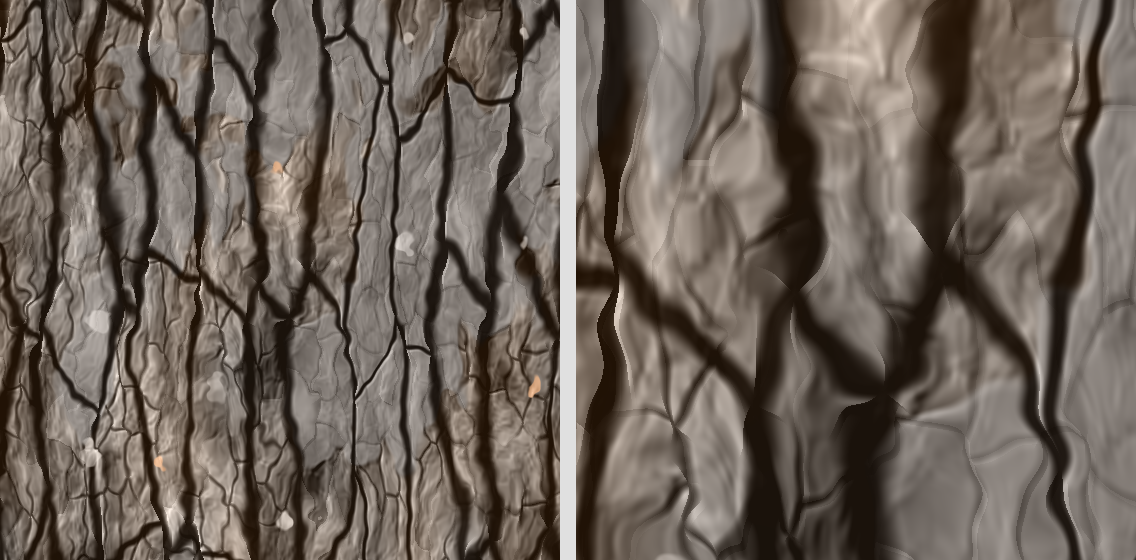
Left: the whole. Right: its middle third, enlarged.
Reproduce this texture procedurally as a three.js fragment shader.

```glsl
// Weathered tree bark: upright ridges, dark furrows, flaking plates and pale chips.
varying vec2 vUv;

// Sizes, in cells or waves per canvas
const vec2 RIDGE_SCALE = vec2(11.0, 2.3);
const vec2 FLAKE_SCALE = vec2(27.0, 10.0);
const vec2 PLATE_SCALE = vec2(7.0, 3.2);
const vec2 FIBRE_SCALE = vec2(65.0, 13.0);
const vec2 GRAIN_SCALE = vec2(48.0, 25.0);
const vec2 CHIP_SCALE = vec2(9.0, 8.0);

// Widths in canvas units, and strengths
const float FURROW_WIDTH = 0.017;
const float CRACK_WIDTH = 0.006;
const float FURROW_DARKNESS = 0.82;
const float CRACK_DARKNESS = 0.55;
const float RELIEF = 0.55;
const vec2 LIGHT_STEP = vec2(-0.0030, 0.0036);
const float CHIP_CHANCE = 0.13;
const float ORANGE_SHARE = 0.25;

// Brightness, and colour offsets added to it
const float BASE_LIGHT = 0.45;
const float PLATE_LIGHT = 0.52;
const float CHIP_LIGHT = 0.73;
const vec3 BROWN_TINT = vec3(0.048, 0.0, -0.042);
const vec3 GREY_TINT = vec3(0.028, 0.0, -0.022);
const vec3 ORANGE_TINT = vec3(0.13, -0.06, -0.21);

struct Bark {
  float height;
  float furrow;
  float crack;
  float plate;
  float grain;
  float tone;
};

float hash(vec2 p) {
  return fract(sin(dot(p, vec2(127.1, 311.7))) * 43758.5453);
}

vec2 hash2(vec2 p) {
  return vec2(hash(p), hash(p + 57.3));
}

float noise(vec2 p) {
  vec2 i = floor(p);
  vec2 f = fract(p);
  f = f * f * (3.0 - 2.0 * f);
  return mix(mix(hash(i), hash(i + vec2(1.0, 0.0)), f.x),
             mix(hash(i + vec2(0.0, 1.0)), hash(i + 1.0), f.x), f.y);
}

float fbm(vec2 p) {
  return 0.45 * noise(p) + 0.33 * noise(p * 2.03 + 11.7) + 0.22 * noise(p * 3.9 + 29.1);
}

// Stretched Voronoi: x = canvas distance to border, y = cell id, z = border uprightness
vec3 cells(vec2 p, vec2 scale) {
  vec2 q = p * scale;
  vec2 home = floor(q);
  vec2 first = vec2(9.0);
  vec2 second = vec2(9.0);
  vec2 owner = home;
  for (int y = -1; y <= 1; y++) {
    for (int x = -1; x <= 1; x++) {
      vec2 cell = home + vec2(float(x), float(y));
      vec2 r = cell + 0.1 + 0.8 * hash2(cell) - q;
      if (dot(r, r) < dot(first, first)) {
        second = first;
        first = r;
        owner = cell;
      } else if (dot(r, r) < dot(second, second)) {
        second = r;
      }
    }
  }
  vec2 normal = normalize(second - first);
  float gap = dot(0.5 * (first + second), normal) / length(normal * scale);
  return vec3(gap, hash(owner + 3.7), abs(normalize(normal * scale).x));
}

Bark barkAt(vec2 p) {
  Bark b;
  // Bend the ridges and fray their edges
  vec2 q = p;
  q.x += 0.045 * (noise(p * vec2(5.0, 3.5)) - 0.5) + 0.022 * (noise(p * vec2(17.0, 11.0) + 7.0) - 0.5)
       + 0.010 * (noise(p * vec2(55.0, 38.0) + 3.0) - 0.5);
  q.y += 0.07 * (noise(p * vec2(15.0, 6.0) + 19.0) - 0.5) + 0.015 * (noise(p * 48.0 + 5.0) - 0.5);

  vec3 ridge = cells(q, RIDGE_SCALE);
  vec3 flake = cells(q + 0.013 * (noise(p * 40.0 + 23.0) - 0.5), FLAKE_SCALE);
  float width = FURROW_WIDTH * mix(0.3, 1.6, noise(p * vec2(6.0, 3.5) + 31.0)) * mix(0.4, 1.0, ridge.z);
  b.furrow = 1.0 - smoothstep(0.15 * width, width, ridge.x);
  b.crack = (1.0 - smoothstep(0.0, CRACK_WIDTH, flake.x)) * smoothstep(0.25, 0.7, noise(p * vec2(20.0, 11.0) + 43.0));
  b.plate = smoothstep(0.65, 0.69, 0.8 * noise(q * PLATE_SCALE + 4.0) + 0.2 * noise(q * vec2(32.0, 18.0)));

  // Smooth plates lie above the rough fibres
  b.grain = mix(0.7 * fbm(q * GRAIN_SCALE) + 0.3 * noise(q * FIBRE_SCALE), 0.5, 0.5 * b.plate) - 0.5;
  b.tone = 0.16 * (flake.y - 0.5) + 0.08 * (ridge.y - 0.5) + 0.26 * (noise(p * vec2(10.0, 5.0) + 61.0) - 0.5);
  b.crack *= 1.0 - 0.7 * b.plate;
  b.height = 1.2 * b.grain + 0.16 * flake.y + 0.22 * b.plate - 0.28 * b.furrow - 0.15 * b.crack;
  return b;
}

// Scattered ragged chips: x = cover, y = 1 where orange
vec2 chipAt(vec2 p) {
  vec2 q = p * CHIP_SCALE;
  vec2 cell = floor(q);
  vec2 r = (fract(q) - 0.4 - 0.2 * hash2(cell + 8.0)) * vec2(1.0, 0.75);
  float size = mix(0.08, 0.18, hash(cell + 15.0));
  float d = length(r) + 0.16 * (noise(p * 75.0) - 0.5);
  float cover = (1.0 - smoothstep(size - 0.05, size, d)) * step(hash(cell + 21.0), CHIP_CHANCE);
  return vec2(cover, step(hash(cell + 33.0), ORANGE_SHARE));
}

void main() {
  Bark b = barkAt(vUv);
  float relief = b.height - barkAt(vUv + LIGHT_STEP).height;

  float light = mix(BASE_LIGHT, PLATE_LIGHT, b.plate) + mix(1.0, 0.4, b.plate) * b.tone;
  light += 0.6 * b.grain + RELIEF * relief;
  light *= (1.0 - FURROW_DARKNESS * b.furrow) * (1.0 - CRACK_DARKNESS * b.crack);

  vec3 tint = mix(BROWN_TINT * mix(0.6, 1.4, noise(vUv * vec2(12.0, 6.0) + 77.0)), GREY_TINT, b.plate);
  vec2 chip = chipAt(vUv);
  light = mix(light, CHIP_LIGHT + 0.7 * b.grain + 0.3 * relief, 0.9 * chip.x);
  tint = mix(tint, ORANGE_TINT, chip.x * chip.y);

  gl_FragColor = vec4(clamp(max(light, 0.07) + tint, 0.0, 1.0), 1.0);
}
```
